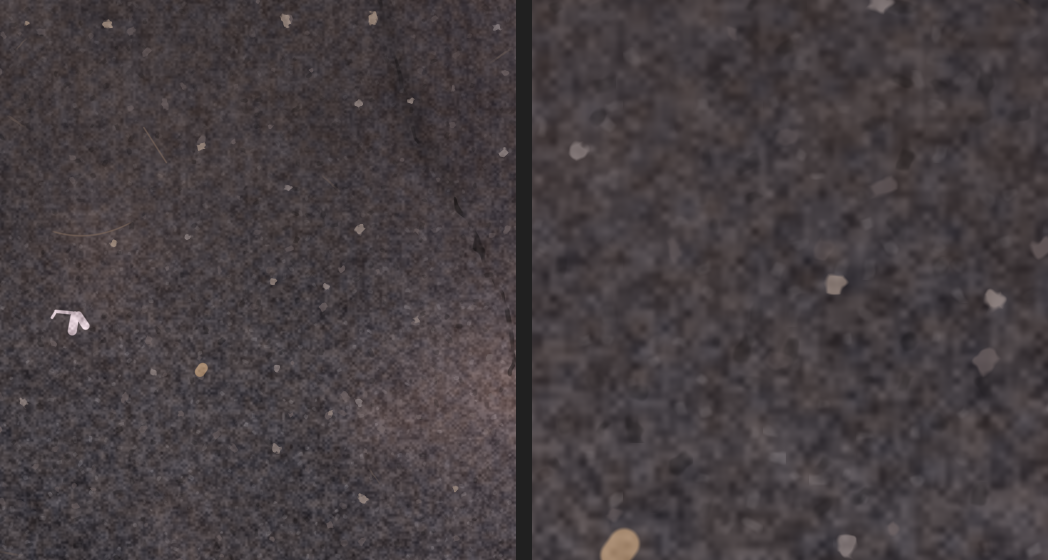
Left, the full canvas; right, a detail of the centre.
This texture is drawn by a WebGL 1 fragment shader. Its source:

```glsl
precision highp float;
uniform vec2 u_resolution;

float hash(vec2 p) {
  return fract(sin(dot(p, vec2(127.1, 311.7))) * 43758.5453);
}

float noise(vec2 p) {
  vec2 i = floor(p), f = fract(p);
  f = f * f * (3.0 - 2.0 * f);
  return mix(mix(hash(i), hash(i + vec2(1, 0)), f.x),
             mix(hash(i + vec2(0, 1)), hash(i + vec2(1, 1)), f.x), f.y);
}

float fbm(vec2 p) {
  float sum = 0.0, amp = 0.5;
  for (int i = 0; i < 4; i++) {
    sum += amp * noise(p);
    p = mat2(1.6, 1.2, -1.2, 1.6) * p + 7.3;
    amp *= 0.5;
  }
  return sum / 0.9375;
}

float segment(vec2 p, vec2 a, vec2 b) {
  vec2 d = b - a;
  return length(p - a - d * clamp(dot(p - a, d) / dot(d, d), 0.0, 1.0));
}

float line(float dist, float width) {
  return 1.0 - smoothstep(width - 0.0015, width + 0.0015, dist);
}

// Soft elliptical patch
float glow(vec2 p, vec2 center, vec2 size) {
  vec2 d = (p - center) / size;
  return exp(-dot(d, d));
}

// Scattered angular chips: x is coverage, y a random tone
vec2 chips(vec2 p, float freq, float density, float radius, float stretch) {
  vec2 cell = floor(p * freq);
  float pick = hash(cell + freq);
  vec2 jitter = vec2(hash(cell + 3.7), hash(cell + 9.2));
  vec2 d = fract(p * freq) - mix(vec2(0.32), vec2(0.68), jitter);
  float angle = 6.283 * hash(cell + 17.1);
  float c = cos(angle), s = sin(angle);
  d = mat2(c, -s, s, c) * d / freq;
  d.x /= stretch * mix(0.8, 1.5, hash(cell + 23.4));
  d += (vec2(noise(p * 210.0), noise(p * 210.0 + 40.0)) - 0.5) * radius * 0.7;
  vec2 q = abs(d);
  float dist = mix(length(d), max(q.x, q.y), 0.4);
  float size = radius * mix(0.6, 1.15, hash(cell + 31.8));
  float cover = 1.0 - smoothstep(size - 0.0014, size + 0.0014, dist);
  return vec2(cover * step(pick, density), hash(cell + 41.3));
}

void main() {
  vec2 p = gl_FragCoord.xy / u_resolution.y;
  float low = 1.0 - smoothstep(0.25, 0.8, p.y);

  // Ground tint and warm dusty patches
  float cloud = fbm(p * 5.0) - 0.5;
  vec3 color = mix(vec3(0.258, 0.228, 0.235), vec3(0.268, 0.247, 0.262), low);
  float warm = 0.85 * glow(p, vec2(0.72, 0.26), vec2(0.11, 0.10))
             + 1.0 * glow(p, vec2(0.91, 0.30), vec2(0.10, 0.16))
             + 0.45 * glow(p, vec2(0.17, 0.48), vec2(0.13, 0.16))
             + 0.35 * glow(p, vec2(0.32, 0.04), vec2(0.09, 0.08));
  color += vec3(0.115, 0.078, 0.062) * warm * (0.85 + cloud);
  color += vec3(0.020, 0.014, 0.018) * smoothstep(0.5, 0.9, p.x);
  color += cloud * vec3(0.08, 0.07, 0.066);

  // Fine grain, rougher at the bottom, streaked at the top
  float grain = 0.5 * noise(p * 60.0) + 0.8 * noise(p * 125.0 + 5.0)
              + 0.9 * noise(p * 225.0 + 11.0) - 1.1;
  color += grain * mix(0.085, 0.135, low) * vec3(1.0, 0.95, 0.94);
  color += (noise(p * vec2(95.0, 16.0)) - 0.5) * 0.035 * (1.0 - low);
  float tint = noise(p * 70.0 + 31.0) - 0.5;
  color += tint * vec3(0.018, 0.0, -0.022);

  // Crack: broad and faint above, thin and ragged below
  vec2 w = p + (vec2(noise(p * 45.0), noise(p * 45.0 + 19.0)) - 0.5) * 0.016;
  float upper = min(segment(w, vec2(0.675, 1.02), vec2(0.745, 0.76)),
                    segment(w, vec2(0.745, 0.76), vec2(0.814, 0.645)));
  float lower = min(segment(w, vec2(0.814, 0.645), vec2(0.898, 0.475)),
                    segment(w, vec2(0.898, 0.475), vec2(0.918, 0.33)));
  color *= 1.0 - 0.17 * exp(-upper * upper / 0.0006);
  color *= 1.0 - 0.38 * line(lower, 0.004) * smoothstep(0.2, 0.6, noise(p * 55.0));
  color *= 1.0 - 0.22 * line(upper, 0.003) * smoothstep(0.35, 0.7, noise(p * 38.0));

  // Grit, dark pits, pebbles and stray fibres
  vec2 grit = chips(p, 72.0, 0.30, 0.0032, 1.2);
  color += grit.x * (grit.y - 0.3) * mix(0.07, 0.14, low);
  vec2 pits = chips(p + 0.37, 44.0, 0.22, 0.004, 1.3);
  color *= 1.0 - 0.22 * pits.x * (0.4 + 0.6 * pits.y);
  vec2 stones = chips(p + 0.11, 31.0, 0.13, 0.005, 1.1);
  color = mix(color, vec3(0.46, 0.41, 0.41), stones.x * mix(0.2, 0.65, stones.y));
  vec2 pebbles = chips(p + 0.23, 13.0, 0.16, 0.0065, 1.1);
  vec3 pebbleColor = mix(vec3(0.49, 0.46, 0.48), vec3(0.64, 0.56, 0.50), pebbles.y);
  color = mix(color, pebbleColor + grain * 0.06, pebbles.x * 0.85);
  vec2 fibres = chips(p + 0.59, 9.0, 0.14, 0.0018, 7.0);
  color = mix(color, vec3(0.44, 0.38, 0.35), fibres.x * 0.5);

  // Dry twigs and a tan pebble
  float bow = 0.579 + 3.0 * pow(p.x - 0.145, 2.0);
  float twig = line(abs(p.y - bow), 0.0014)
             * smoothstep(0.09, 0.10, p.x) * (1.0 - smoothstep(0.225, 0.24, p.x));
  twig = max(twig, line(segment(p, vec2(0.257, 0.772), vec2(0.297, 0.71)), 0.0013));
  color = mix(color, vec3(0.48, 0.40, 0.35), twig * 0.65);
  float tan_pebble = line(segment(p, vec2(0.357, 0.336), vec2(0.362, 0.343)), 0.009);
  color = mix(color, vec3(0.64, 0.53, 0.43) + grain * 0.08, tan_pebble);

  // Pale curled petal
  float petal = min(segment(p, vec2(0.134, 0.436), vec2(0.129, 0.409)) - 0.008,
                    segment(p, vec2(0.140, 0.437), vec2(0.153, 0.418)) - 0.007);
  petal = min(petal, segment(p, vec2(0.100, 0.444), vec2(0.130, 0.441)) - 0.003);
  petal = min(petal, segment(p, vec2(0.093, 0.433), vec2(0.100, 0.444)) - 0.0025);
  color = mix(color, vec3(0.80, 0.73, 0.76) + grain * 0.2, line(petal, 0.0));

  gl_FragColor = vec4(color, 1.0);
}
```
